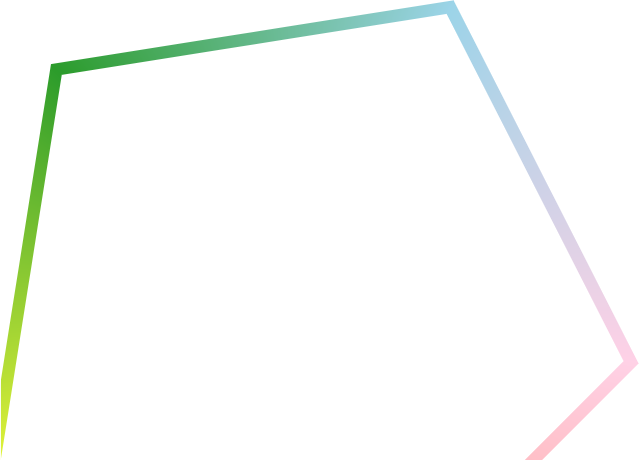
Give the GLSL for this background, as a Shadertoy shader.

```glsl
// Draws a large tilted pentagon outline with a colour gradient on white.

const float SECTOR = radians(72.0);

// Colours at the corners, clockwise from the upper left.
const vec3 CORNERS[5] = vec3[5](
    vec3(0.17, 0.61, 0.17),  // green
    vec3(0.61, 0.83, 0.91),  // sky blue
    vec3(1.00, 0.82, 0.90),  // pink
    vec3(1.00, 0.62, 0.56),  // salmon
    vec3(0.88, 0.95, 0.22)   // yellow
);

// Coverage of a region whose signed distance is negative inside.
float coverage(float dist, float pixel) {
    return clamp(0.5 - dist / pixel, 0.0, 1.0);
}

void mainImage(out vec4 fragColor, in vec2 fragCoord) {
    float pixel = 1.0 / iResolution.y;
    vec2 uv = fragCoord * pixel;
    vec2 p = uv - vec2(0.6438, 0.3277);

    // Fold the plane into five sectors, one for each side.
    float turn = mod(radians(135.0) - atan(p.y, p.x), 5.0 * SECTOR);
    int side = min(int(turn / SECTOR), 4);
    float local = turn - (float(side) + 0.5) * SECTOR;

    // Mitred outline, trimmed by a thin margin on the left.
    float edge = abs(length(p) * cos(local) - 0.5964) - 0.0134;
    float ink = coverage(edge, pixel) * coverage(0.002 - uv.x, pixel);

    // Gradient along the side from corner to corner.
    float along = 0.5 + 0.5 * tan(local) / tan(0.5 * SECTOR);
    vec3 tint = mix(CORNERS[side], CORNERS[(side + 1) % 5], along);

    fragColor = vec4(mix(vec3(1.0), tint, ink), 1.0);
}
```
